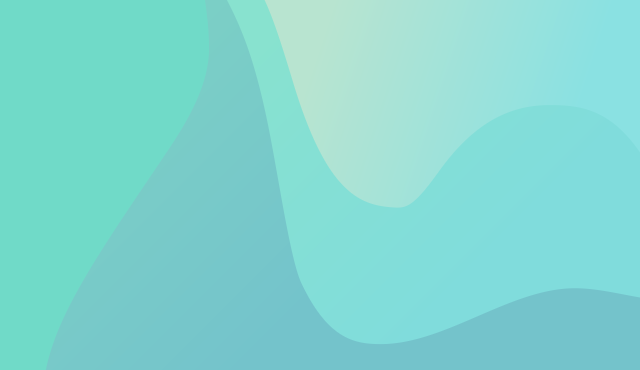
This background is drawn by a WebGL 1 fragment shader. Its source:

```glsl
precision highp float;
// Layered pastel waves: a mint flank, a teal valley, an aqua swell and a pale sky.

#define ASPECT 1.73
#define MINT vec3(0.44, 0.855, 0.785)
#define TEAL_NEAR vec3(0.486, 0.816, 0.773)
#define TEAL_FAR vec3(0.455, 0.765, 0.798)
#define AQUA_NEAR vec3(0.533, 0.886, 0.810)
#define AQUA_FAR vec3(0.502, 0.863, 0.863)
#define SKY_NEAR vec3(0.722, 0.894, 0.816)
#define SKY_FAR vec3(0.540, 0.882, 0.886)
#define DIAGONAL vec2(0.707, 0.707)
#define SKY_TILT vec2(1.0, 0.33)

uniform vec2 u_resolution;

// Extends a smooth curve from one knot to the next.
// A knot is (position, value, slope); curve receives (value, slope) at t.
void extend(inout vec2 curve, inout vec3 knot, vec3 next, float t) {
    if (t >= knot.x) {
        float span = next.x - knot.x;
        float s = (t - knot.x) / span;
        float rise = next.y - knot.y;
        float a = knot.z * span - rise;
        float b = rise - next.z * span;
        float bend = mix(a, b, s);
        curve.x = mix(knot.y, next.y, s) + s * (1.0 - s) * bend;
        curve.y = (rise + (1.0 - 2.0 * s) * bend + s * (1.0 - s) * (b - a)) / span;
    }
    knot = next;
}

// Left flank: x as a function of height
vec2 flankEdge(float y) {
    vec3 knot = vec3(0.0, 0.124, 0.2);
    vec2 curve = vec2(knot.y, knot.z);
    extend(curve, knot, vec3(0.324, 0.275, 0.63), y);
    extend(curve, knot, vec3(0.595, 0.455, 0.67), y);
    extend(curve, knot, vec3(0.869, 0.565, 0.0), y);
    extend(curve, knot, vec3(1.0, 0.554, -0.15), y);
    return curve;
}

// Lower edge of the aqua swell: height as a function of x
vec2 swellEdge(float x) {
    vec3 knot = vec3(0.604, 1.018, -1.9);
    vec2 curve = vec2(2.0, 0.0);
    extend(curve, knot, vec3(0.732, 0.624, -5.3), x);
    extend(curve, knot, vec3(0.815, 0.234, -2.1), x);
    extend(curve, knot, vec3(1.029, 0.070, 0.0), x);
    extend(curve, knot, vec3(1.554, 0.221, 0.0), x);
    extend(curve, knot, vec3(1.730, 0.196, -0.17), x);
    return curve;
}

// Lower edge of the pale sky: height as a function of x
vec2 skyEdge(float x) {
    vec3 knot = vec3(0.705, 1.020, -1.8);
    vec2 curve = vec2(2.0, 0.0);
    extend(curve, knot, vec3(0.793, 0.775, -3.3), x);
    extend(curve, knot, vec3(1.070, 0.439, -0.05), x);
    extend(curve, knot, vec3(1.104, 0.446, 0.55), x);
    extend(curve, knot, vec3(1.194, 0.547, 1.35), x);
    extend(curve, knot, vec3(1.486, 0.716, 0.0), x);
    extend(curve, knot, vec3(1.730, 0.588, -1.45), x);
    return curve;
}

// Smooth coverage of the side where the coordinate exceeds the curve
float beyond(float coord, vec2 curve) {
    float dist = (coord - curve.x) * inversesqrt(1.0 + curve.y * curve.y);
    return clamp(0.5 + dist * u_resolution.y, 0.0, 1.0);
}

// Linear gradient measured from the top left corner
vec3 ramp(vec2 p, vec2 dir, float start, float end, vec3 near, vec3 far) {
    float t = dot(vec2(p.x, 1.0 - p.y), dir);
    return mix(near, far, clamp((t - start) / (end - start), 0.0, 1.0));
}

void main() {
    vec2 p = gl_FragCoord.xy / u_resolution * vec2(ASPECT, 1.0);

    vec3 teal = ramp(p, DIAGONAL, 0.34, 1.17, TEAL_NEAR, TEAL_FAR);
    vec3 aqua = ramp(p, DIAGONAL, 0.56, 1.44, AQUA_NEAR, AQUA_FAR);
    vec3 sky = ramp(p, SKY_TILT, 0.90, 1.667, SKY_NEAR, SKY_FAR);

    // Stack the layers from back to front
    vec3 color = mix(MINT, teal, beyond(p.x, flankEdge(p.y)));
    color = mix(color, aqua, beyond(p.y, swellEdge(p.x)));
    color = mix(color, sky, beyond(p.y, skyEdge(p.x)));

    gl_FragColor = vec4(color, 1.0);
}
```
